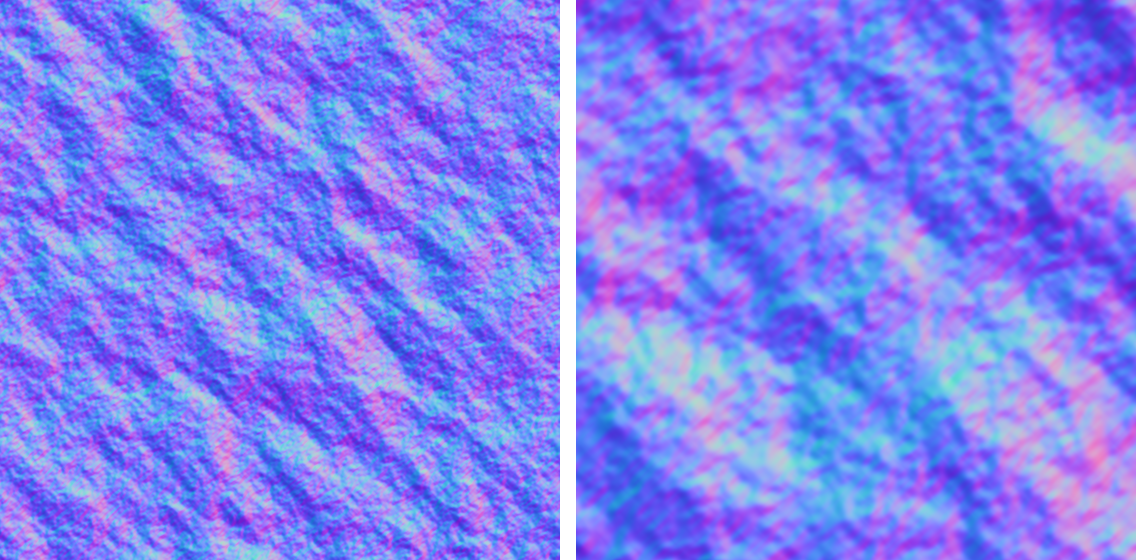
Left: the whole. Right: its middle third, enlarged.
Write a WebGL 2 fragment shader that draws this texture map.

```glsl
#version 300 es
precision highp float;
precision highp int;
// Seamless tangent-space normal map of rough rock with diagonal, streaky relief.

#define OCTAVES 6
#define BASE_CELLS 4.5      // cells per diagonal unit in the coarsest octave
#define GROWTH 1.8          // frequency ratio between octaves
#define OCTAVE_SLOPE 0.255  // steepness added by each octave
#define COARSE_STRETCH 1.45 // above 1: streaks fall to the right
#define FINE_STRETCH 0.85   // below 1: streaks rise to the right

uniform vec2 u_resolution;
out vec4 fragColor;

// Integer hash (PCG style), three values in 0..1
vec3 hash3(uvec3 v) {
    v = v * 1664525u + 1013904223u;
    v.x += v.y * v.z;
    v.y += v.z * v.x;
    v.z += v.x * v.y;
    v ^= v >> 16u;
    v.x += v.y * v.z;
    v.y += v.z * v.x;
    v.z += v.x * v.y;
    return vec3(v >> 8u) / 16777216.0;
}

// Random lattice gradient. On diagonal axes the canvas repeats when the two
// block indices change by an even sum, so odd blocks get their own cells.
vec2 latticeGradient(vec2 cell, vec2 period, int octave) {
    vec2 block = floor((cell + 0.5) / period);
    cell -= block * period;
    cell.x += period.x * mod(block.x + block.y, 2.0);
    return hash3(uvec3(uvec2(cell), uint(octave))).xy * 2.0 - 1.0;
}

// Analytic derivative of wrapping gradient noise
vec2 noiseSlope(vec2 p, vec2 period, int octave) {
    vec2 cell = floor(p);
    vec2 f = p - cell;
    vec2 fade = f * f * f * (f * (f * 6.0 - 15.0) + 10.0);
    vec2 fadeSlope = 30.0 * f * f * (f - 1.0) * (f - 1.0);

    const vec2 right = vec2(1, 0), up = vec2(0, 1);
    vec2 g00 = latticeGradient(cell, period, octave);
    vec2 g10 = latticeGradient(cell + right, period, octave);
    vec2 g01 = latticeGradient(cell + up, period, octave);
    vec2 g11 = latticeGradient(cell + right + up, period, octave);

    float h00 = dot(g00, f);
    float h10 = dot(g10, f - right);
    float h01 = dot(g01, f - up);
    float h11 = dot(g11, f - right - up);

    vec2 blended = mix(mix(g00, g10, fade.x), mix(g01, g11, fade.x), fade.y);
    vec2 rise = vec2(mix(h10 - h00, h11 - h01, fade.y),
                     mix(h01 - h00, h11 - h10, fade.x));
    return blended + fadeSlope * rise;
}

// Sum of octaves, turning from long falling streaks to short rising ones
vec2 reliefSlope(vec2 uv) {
    vec2 diagonal = vec2(uv.x + uv.y, uv.x - uv.y);
    vec2 slope = vec2(0.0);
    float cells = BASE_CELLS;
    for (int i = 0; i < OCTAVES; i++) {
        float stretch = mix(COARSE_STRETCH, FINE_STRETCH,
                            float(i) / float(OCTAVES - 1));
        vec2 period = round(cells * vec2(stretch, 1.0 / stretch));
        vec2 d = noiseSlope(diagonal * period, period, i) * period;
        // chain rule back to the canvas axes
        slope += vec2(d.x + d.y, d.x - d.y) * OCTAVE_SLOPE / (sqrt(2.0) * cells);
        cells *= GROWTH;
    }
    return slope;
}

void main() {
    vec2 uv = gl_FragCoord.xy / u_resolution;
    vec3 normal = normalize(vec3(-reliefSlope(uv), 1.0));
    fragColor = vec4(normal * 0.5 + 0.5, 1.0);
}
```
